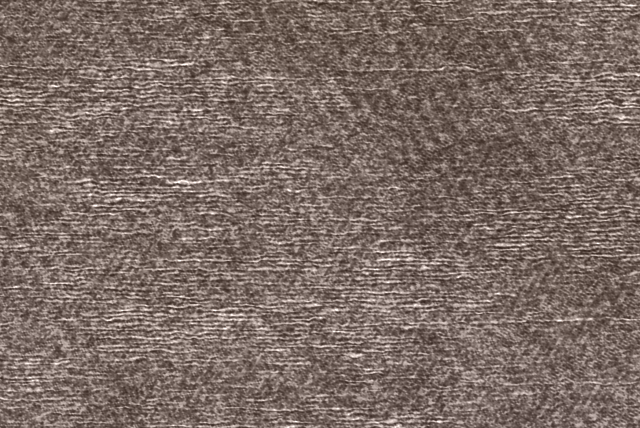
Reproduce this texture procedurally as a WebGL 1 fragment shader.

```glsl
precision highp float;
uniform vec2 u_resolution;

float hash(vec2 p) {
  return fract(sin(dot(p, vec2(127.1, 311.7))) * 43758.5453);
}

float noise(vec2 p) {
  vec2 cell = floor(p);
  vec2 f = fract(p);
  f = f * f * (3.0 - 2.0 * f);
  return mix(mix(hash(cell), hash(cell + vec2(1.0, 0.0)), f.x),
             mix(hash(cell + vec2(0.0, 1.0)), hash(cell + 1.0), f.x), f.y);
}

// Noise centred on zero
float grain(vec2 p) {
  return noise(p) - 0.5;
}

vec2 turn(vec2 p, float angle) {
  float c = cos(angle);
  float s = sin(angle);
  return vec2(c * p.x - s * p.y, s * p.x + c * p.y);
}

float bump(float x, float center, float width) {
  float d = (x - center) / width;
  return exp(-d * d);
}

// Raised horizontal yarns that surface in broken runs, shaded underneath
float yarns(vec2 p) {
  float y = p.y * 94.0 + 1.6 * grain(p * vec2(2.0, 3.0))
          + 0.7 * grain(p * vec2(24.0, 50.0))
          + 0.45 * grain(p * vec2(75.0, 90.0)) - p.x * 0.6;
  float row = floor(y);
  float across = fract(y);
  float seed = hash(vec2(row, 7.3));

  float patchy = noise(p * vec2(3.0, 9.0) + 31.0);
  float run = noise(vec2(p.x * 16.0 + seed * 50.0, row));
  float shown = smoothstep(0.4, 1.0, run * 0.6 + patchy * 0.6);
  float longRun = smoothstep(0.35, 0.65, noise(vec2(p.x * 3.5 + seed * 90.0, row + 200.0)));
  shown = max(shown, 0.8 * longRun * smoothstep(0.9, 0.95, seed));

  float fibre = 0.25 + 1.3 * noise(vec2(p.x * 70.0 + seed * 30.0, row + 400.0));
  float ridge = bump(across, 0.6, 0.24) * fibre;
  float shadow = bump(across, 0.15, 0.16);
  return shown * (0.62 * ridge - 0.3 * shadow) + 0.14 * (ridge - 0.38);
}

void main() {
  vec2 p = gl_FragCoord.xy / u_resolution.y;

  // Worn areas and faint upright bands
  float tone = 0.24 * grain(turn(p, 0.3) * vec2(3.0, 3.6) + 5.0)
             + 0.13 * grain(p * vec2(9.0, 1.3) + 17.0)
             + 0.14 * grain(p * vec2(7.0, 22.0) + 43.0);

  // Tufted pile, from clumps down to single fibres
  tone += 0.28 * grain(turn(p, 0.25) * vec2(46.0, 70.0) + 11.0)
        + 0.7 * grain(turn(p, -0.35) * vec2(115.0, 175.0) + 23.0)
        + 0.85 * grain(turn(p, 0.5) * vec2(210.0, 270.0) + 37.0);

  tone += yarns(p) - 0.06;

  // Warm grey wool, browner at the top and cooler at the bottom
  float light = 0.405 * exp(tone);
  light = min(light, 0.62 + 0.45 * (light - 0.62));
  float warmth = 0.012 * (p.y - 0.5) + 0.01 * grain(p * 3.0 + 71.0);
  vec3 wool = vec3(light) + vec3(0.062, 0.0, -0.028 - warmth);
  gl_FragColor = vec4(clamp(wool, 0.0, 1.0), 1.0);
}
```
